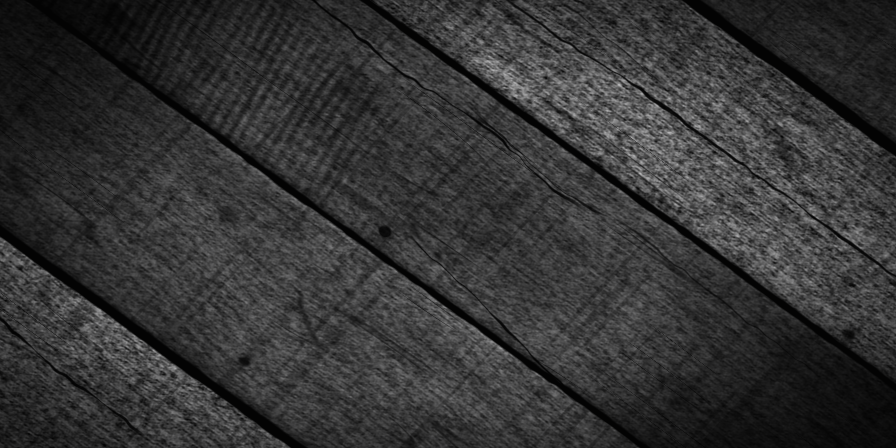
Give the GLSL for this texture, as a Shadertoy shader.

```glsl
// Dark weathered wooden planks laid diagonally, with seams, cracks and knots.
#define PLANK_DIR vec2(0.808, -0.589)
#define FIRST_SEAM 0.392
#define PITCH 0.441
#define SEAM_BOW 0.038
#define SEAM_HALF 0.0062
#define GRAIN_CONTRAST 1.6
#define SAW_PERIOD 0.026
#define GAP_COLOR vec3(0.012)
#define WOOD_TINT vec3(1.0, 1.0, 1.005)

// Tone of each plank, from lower left to upper right
const float PLANK_TONE[5] = float[](0.38, 0.26, 0.235, 0.355, 0.26);

float hash(vec2 p) {
    vec3 q = fract(p.xyx * vec3(0.1031, 0.1030, 0.0973));
    q += dot(q, q.yzx + 33.33);
    return fract((q.x + q.y) * q.z);
}

float noise(vec2 p) {
    vec2 i = floor(p), f = fract(p);
    f = f * f * (3.0 - 2.0 * f);
    return mix(mix(hash(i), hash(i + vec2(1, 0)), f.x),
               mix(hash(i + vec2(0, 1)), hash(i + vec2(1, 1)), f.x), f.y);
}

float fbm(vec2 p) {
    float sum = 0.0, amp = 0.5;
    for (int i = 0; i < 4; i++) {
        sum += amp * noise(p);
        p = p * 2.03 + 17.3;
        amp *= 0.5;
    }
    return sum / 0.9375;
}

vec2 turn(vec2 p, float angle) {
    float c = cos(angle), s = sin(angle);
    return vec2(c * p.x + s * p.y, c * p.y - s * p.x);
}

// Ragged split from a to b, tapering at both ends
float crack(vec2 q, vec2 a, vec2 b, float halfWidth) {
    q.y += 0.022 * (noise(vec2(q.x * 4.5, a.y * 50.0)) - 0.5)
         + 0.006 * (noise(vec2(q.x * 38.0, a.y * 90.0)) - 0.5);
    vec2 ab = b - a;
    float t = clamp(dot(q - a, ab) / dot(ab, ab), 0.0, 1.0);
    float w = halfWidth * (0.2 + 1.2 * noise(vec2(q.x * 16.0, a.x * 9.0)));
    float soft = 0.001 + 0.5 / iResolution.y;
    float line = 1.0 - smoothstep(w - soft, w + soft, length(q - a - t * ab));
    return line * smoothstep(0.0, 0.12, t * (1.0 - t) + 0.03);
}

// Dark core inside a faint ring
float knot(vec2 q, vec2 center, float radius) {
    float r = length((q - center) * vec2(0.8, 1.0)) / radius;
    r += 0.35 * (noise(q * 70.0) - 0.5);
    return 1.0 - smoothstep(0.5, 1.1, r) + 0.3 * exp(-0.5 * r * r);
}

void mainImage(out vec4 fragColor, in vec2 fragCoord) {
    vec2 p = fragCoord / iResolution.y;
    float pixel = 1.0 / iResolution.y;

    // q.x runs along the planks, q.y across them
    vec2 q = vec2(dot(p, PLANK_DIR), dot(p, vec2(-PLANK_DIR.y, PLANK_DIR.x)));
    float wobble = 0.006 * (fbm(vec2(q.x * 5.0, 3.0)) - 0.5);
    float across = (q.y + wobble - FIRST_SEAM) / PITCH;
    across -= SEAM_BOW * sin(across * 1.0472);
    float plank = clamp(floor(across), -1.0, 3.0);
    float seam = floor(across + 0.5);
    float side = (across - seam) * PITCH;
    vec2 g = q + plank * vec2(3.7, 1.9) + 11.0;
    g.y += 0.02 * noise(g * vec2(3.0, 5.0));

    // Plank tone, soft stains and vignette
    float tone = PLANK_TONE[int(plank) + 1];
    float isLower = 1.0 - step(0.5, abs(plank));
    float isMiddle = 1.0 - step(0.5, abs(plank - 1.0));
    float isRough = max(step(plank, -0.5), 1.0 - step(0.5, abs(plank - 2.0)));
    tone *= 0.68 + 0.64 * fbm(g * vec2(3.5, 9.0));
    tone *= 1.0 - 0.5 * isMiddle * smoothstep(0.4, 1.0, abs(q.x - 0.45));
    tone *= 1.0 - 0.4 * isLower * smoothstep(0.2, -0.4, q.x);
    float r = length((fragCoord / iResolution.xy - 0.5) * 2.0);
    tone *= mix(1.1, 0.3, smoothstep(0.5, 1.5, r));

    // Fine fibres, laid at several slight angles, and specks
    float grain = 0.36 * noise(g * vec2(60.0, 270.0))
                + 0.30 * noise(turn(g, 0.5) * vec2(110.0, 290.0) + 40.0)
                + 0.24 * noise(turn(g, 1.1) * vec2(230.0, 250.0) + 80.0)
                + 0.20 * noise(turn(g, -0.06) * vec2(10.0, 110.0));
    tone *= max(0.1, 1.0 + GRAIN_CONTRAST * (1.0 + 0.4 * isRough) * (grain - 0.55));

    // Hairline checks along the plank, scratches across it
    float check = 1.0 - smoothstep(0.0, 0.05, abs(noise(g * vec2(2.6, 34.0)) - 0.5));
    tone *= 1.0 - 0.45 * check * smoothstep(0.5, 0.75, noise(g * vec2(5.0, 11.0) + 9.0));
    tone *= 1.0 - 0.22 * smoothstep(0.6, 0.9, noise(turn(g, -0.12) * vec2(85.0, 3.5)));

    // Saw marks, strongest at the upper end of the middle plank
    float saw = 0.5 + 0.5 * sin(6.2832 * (q.x + 0.12 * q.y) / SAW_PERIOD
                                + 3.0 * noise(q * vec2(9.0, 7.0)));
    float sawArea = isMiddle * smoothstep(0.45, 0.1, q.x) * smoothstep(1.23, 1.08, q.y);
    tone *= 1.0 - (0.05 + 0.55 * sawArea) * saw * (0.3 + 0.7 * noise(g * vec2(20.0, 14.0)));

    // Cracks
    float split = crack(q, vec2(0.27, 1.485), vec2(1.5, 1.478), 0.0034);
    split = max(split, crack(q, vec2(-0.1, 1.222), vec2(0.75, 1.203), 0.0028));
    split = max(split, 0.8 * crack(q, vec2(0.42, 1.218), vec2(0.8, 1.212), 0.0022));
    split = max(split, 0.7 * crack(q, vec2(0.8, 1.235), vec2(1.4, 1.195), 0.002));
    split = max(split, crack(q, vec2(0.45, 0.925), vec2(0.98, 0.85), 0.0024));
    split = max(split, crack(q, vec2(-0.25, 0.232), vec2(0.25, 0.208), 0.0028));
    split = max(split, 0.7 * crack(q, vec2(0.42, 1.535), vec2(0.72, 1.525), 0.002));
    tone *= 1.0 - 0.9 * split;

    // Knots
    float knots = knot(q, vec2(0.410, 0.895), 0.014) + 0.7 * knot(q, vec2(0.328, 0.478), 0.014)
                + 0.4 * knot(q, vec2(0.102, 0.722), 0.022) + 0.6 * knot(q, vec2(1.383, 1.321), 0.014);
    tone *= 1.0 - 0.85 * min(knots, 1.0);

    // Seams: dark gap, soft shadow and a worn pale lower lip
    float halfWidth = SEAM_HALF + 0.0022 * (seam - 1.3) * (seam - 1.3);
    float edge = abs(side) - halfWidth + 0.003 * (noise(q * vec2(40.0, 6.0)) - 0.5);
    tone *= 1.0 - 0.5 * exp(-max(edge, 0.0) / 0.012) * step(0.0, side);
    tone *= 1.0 + 0.4 * exp(-max(edge, 0.0) / 0.005) * step(side, 0.0);
    float wood = smoothstep(-pixel, pixel + 0.001, edge);
    fragColor = vec4(mix(GAP_COLOR, clamp(tone, 0.01, 1.0) * WOOD_TINT, wood), 1.0);
}
```
